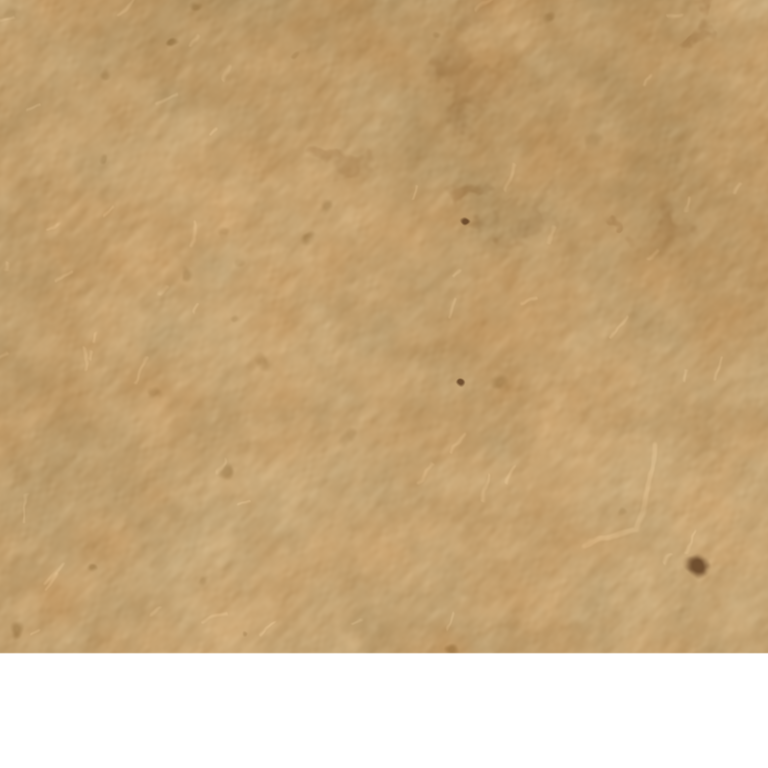
This texture is drawn by a Shadertoy shader. Its source:

```glsl
// Mottled tan parchment with fibres, stains and specks above a blank white strip.

float hash(vec2 p) {
    return fract(sin(dot(p, vec2(127.1, 311.7))) * 43758.5453);
}

vec2 hash2(float n) {
    return vec2(hash(vec2(n, 1.7)), hash(vec2(n, 8.3)));
}

float noise(vec2 p) {
    vec2 i = floor(p), f = fract(p);
    f = f * f * (3.0 - 2.0 * f);
    return mix(mix(hash(i), hash(i + vec2(1, 0)), f.x),
               mix(hash(i + vec2(0, 1)), hash(i + vec2(1, 1)), f.x), f.y);
}

// Layered noise centred on zero
float fbm(vec2 p) {
    float sum = 0.0, amp = 0.5;
    for (int i = 0; i < 4; i++) {
        sum += amp * (noise(p) - 0.5);
        p = mat2(1.6, 1.2, -1.2, 1.6) * p + 7.3;
        amp *= 0.55;
    }
    return sum;
}

// Pulp surface, stretched along the rising diagonal
float pulp(vec2 p) {
    vec2 along = vec2(p.x + p.y, p.y - p.x) * 0.707;
    return noise(along * vec2(48.0, 85.0)) + 0.5 * noise(along * vec2(110.0, 170.0) + 31.0) - 0.75;
}

float segment(vec2 p, vec2 dir, float halfLength) {
    return length(p - dir * clamp(dot(p, dir), -halfLength, halfLength));
}

void mainImage(out vec4 fragColor, in vec2 fragCoord) {
    vec2 uv = fragCoord / iResolution.xy;
    vec2 warp = vec2(fbm(uv * 18.0), fbm(uv * 18.0 + 40.0));

    // Broad mottling, fine pulp and its side-lit relief
    float relief = pulp(uv) - pulp(uv + vec2(0.004, -0.005));
    float shade = 0.10 * fbm(uv * 5.0) + 0.085 * fbm(uv * 24.0 + 9.0);
    shade += 0.028 * pulp(uv) + 0.022 * relief;
    shade += 0.03 * (0.55 - uv.y);
    vec3 color = vec3(0.757, 0.623, 0.431) + shade * vec3(0.95, 1.05, 1.1);

    // Warm and olive tints
    color += vec3(0.05, -0.015, -0.05) * fbm(uv * 14.0 + 63.0);

    // Soft brown stains, mostly near the top
    for (float i = 0.0; i < 9.0; i++) {
        vec2 at = hash2(i + 3.0);
        at.y = 1.0 - 0.45 * at.y * at.y;
        float size = mix(0.018, 0.05, hash(vec2(i, 5.0)));
        float stain = 1.0 - smoothstep(0.3 * size, size, length(uv - at + 0.14 * warp));
        color -= stain * (0.055 + 0.06 * warp.x) * vec3(0.9, 1.05, 1.0);
    }

    // Small dark blemishes
    for (float i = 0.0; i < 32.0; i++) {
        vec2 at = hash2(i + 50.0);
        float size = mix(0.005, 0.014, hash(vec2(i, 12.0)));
        float spot = 1.0 - smoothstep(0.2 * size, size, length(uv - at + 0.03 * warp));
        color -= spot * mix(0.04, 0.11, hash(vec2(i, 19.0)));
    }

    // Pale diagonal fibres
    for (float i = 0.0; i < 60.0; i++) {
        vec2 at = hash2(i + 120.0);
        float angle = mix(0.3, 1.5, hash(vec2(i, 22.0)));
        float reach = mix(0.004, 0.018, hash(vec2(i, 27.0)));
        float d = segment(uv - at + 0.025 * warp, vec2(cos(angle), sin(angle)), reach);
        color += (1.0 - smoothstep(0.0, 0.004, d)) * 0.05;
    }

    // Bent crease at the lower right
    vec2 bend = uv - vec2(0.83, 0.31) + 0.02 * warp;
    float crease = min(segment(bend - vec2(0.01, 0.055), vec2(0.18, 0.984), 0.055),
                       segment(bend + vec2(0.035, 0.01), vec2(0.96, 0.28), 0.036));
    color += 0.055 * (1.0 - smoothstep(0.001, 0.006, crease));

    // Dark brown knots
    for (float i = 0.0; i < 3.0; i++) {
        vec2 at = i < 1.0 ? vec2(0.91, 0.267) : hash2(i + 7.0);
        float size = i < 1.0 ? 0.02 : 0.008;
        float knot = 1.0 - smoothstep(0.35 * size, size, length(uv - at + 0.03 * warp));
        color = mix(color, vec3(0.36, 0.23, 0.12), 0.8 * knot);
    }

    // Blank strip below the sheet
    color = mix(vec3(1.0), color, smoothstep(0.148, 0.151, uv.y));
    fragColor = vec4(color, 1.0);
}
```
